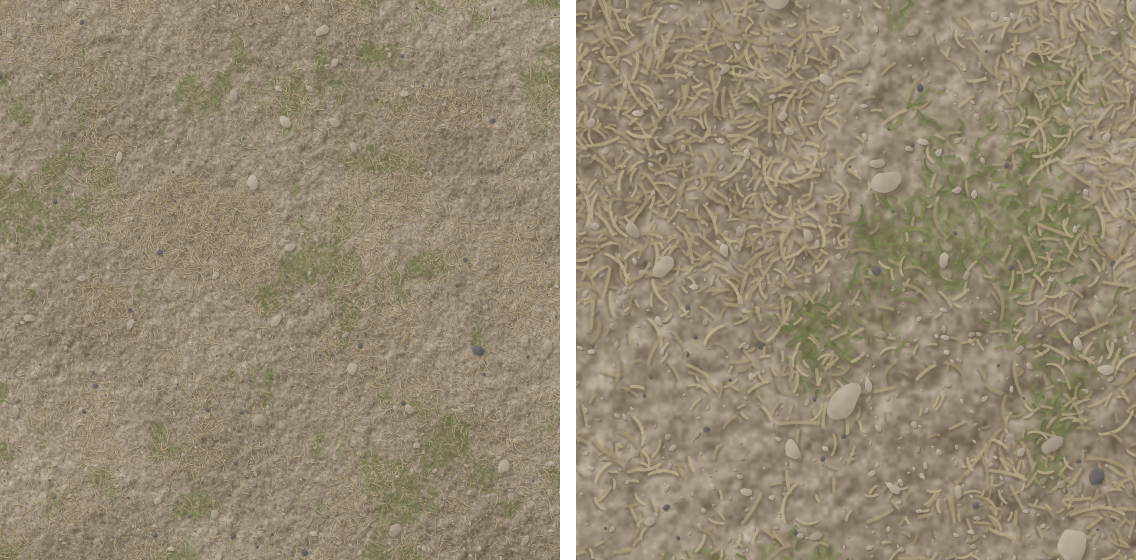
Left, the full canvas; right, a detail of the centre.
This texture is drawn by a Shadertoy shader. Its source:

```glsl
// Dry trodden soil seen from above, with straw litter, grass tufts and pebbles.
// Layered value noise shapes the ground; jittered cell grids scatter curved
// strands and lit stones, whose density follows low-frequency noise.

#define SOIL vec3(0.592, 0.535, 0.464)
#define STRAW vec3(0.690, 0.628, 0.500)
#define GRASS vec3(0.415, 0.450, 0.270)
#define STONE vec3(0.685, 0.635, 0.570)
#define SLATE vec3(0.400, 0.385, 0.380)
#define SHADE vec3(0.400, 0.345, 0.275)
#define GRAIN_CONTRAST 0.20
#define RELIEF 0.50
#define STRAW_OPACITY 0.72
#define GRASS_TINT 0.62
#define LIGHT_DIR vec2(-0.6, 0.8)

// Integer hash: three random values in 0..1 per cell and seed
vec3 hash3(vec2 cell, int seed) {
    uvec3 v = uvec3(ivec3(ivec2(cell), seed)) * 1664525u + 1013904223u;
    v.x += v.y * v.z; v.y += v.z * v.x; v.z += v.x * v.y;
    v ^= v >> 16u;
    v.x += v.y * v.z; v.y += v.z * v.x; v.z += v.x * v.y;
    return vec3(v >> 8u) / 16777216.0;
}

float noise(vec2 p) {
    vec2 i = floor(p), f = fract(p);
    f = f * f * (3.0 - 2.0 * f);
    float low = mix(hash3(i, 1).x, hash3(i + vec2(1, 0), 1).x, f.x);
    float high = mix(hash3(i + vec2(0, 1), 1).x, hash3(i + vec2(1, 1), 1).x, f.x);
    return mix(low, high, f.y);
}

float fbm(vec2 p) {
    float sum = 0.0, amp = 0.533;
    for (int i = 0; i < 4; i++) {
        sum += amp * noise(p);
        p = mat2(1.6, 1.2, -1.2, 1.6) * p + 17.3;
        amp *= 0.5;
    }
    return sum;
}

// Where grass and straw gather
float tuftCover(vec2 uv) {
    float d = 0.65 * fbm(uv * 21.0 + 40.0) + 0.35 * noise(uv * 6.0 + 9.0);
    return smoothstep(0.56, 0.72, d);
}

float strawCover(vec2 uv) {
    return 0.12 + 0.88 * smoothstep(0.45, 0.72, fbm(uv * 11.0 + 71.0));
}

// Scattered curved strands: x coverage, y shadow beside them, z tone
vec3 strands(vec2 uv, float cells, int seed, float halfWidth, bool isGrass) {
    vec2 p = uv * cells, base = floor(p);
    float px = cells / iResolution.y;
    vec3 result = vec3(0.0, 0.0, 0.5);
    for (int n = 0; n < 9; n++) {
        vec2 cell = base + vec2(n % 3 - 1, n / 3 - 1);
        vec2 mid = (cell + 0.5) / cells;
        float density = isGrass ? tuftCover(mid) : strawCover(mid);
        for (int k = 0; k < 3; k++) {
            vec3 place = hash3(cell, seed + 2 * k);
            vec3 form = hash3(cell, seed + 2 * k + 1);
            if (form.x > density) continue;
            float angle = 6.2832 * place.z;
            vec2 along = vec2(cos(angle), sin(angle));
            vec2 q = p - cell - place.xy;
            vec2 local = vec2(dot(q, along), dot(q, vec2(-along.y, along.x)));
            local.y += (form.y - 0.5) * 1.6 * local.x * local.x;
            float halfLength = mix(0.16, 0.55, form.z * form.z);
            float beyond = max(abs(local.x) - halfLength, 0.0);
            float d = length(vec2(beyond, local.y)) - halfWidth;
            float cover = 1.0 - smoothstep(-0.6 * px, 0.6 * px, d);
            float side = local.y + sign(along.x) * halfWidth * 1.8;
            float shadow = 1.0 - smoothstep(0.0, halfWidth * 2.2, length(vec2(beyond, side)));
            result.z = mix(result.z, form.y, cover);
            result.xy = max(result.xy, vec2(cover, shadow));
        }
    }
    return result;
}

// Lays one grid of lit, uneven pebbles over the ground
vec3 addStones(vec3 ground, vec2 uv, float cells, int seed, float density) {
    vec2 p = uv * cells, base = floor(p);
    float px = cells / iResolution.y;
    for (int n = 0; n < 9; n++) {
        vec2 cell = base + vec2(n % 3 - 1, n / 3 - 1);
        vec3 place = hash3(cell, seed), form = hash3(cell, seed + 1);
        if (place.z > density) continue;
        float radius = mix(0.11, 0.30, form.x * form.x);
        float angle = 6.2832 * form.y;
        vec2 q = p - cell - place.xy;
        vec2 axis = vec2(cos(angle), sin(angle));
        mat2 turn = mat2(axis.x, -axis.y, axis.y, axis.x);
        vec2 squash = vec2(0.85, 1.05 + 0.6 * form.z);
        float uneven = 0.8 + 0.45 * noise(q / radius * 1.3 + cell * 5.0);
        float d = length(turn * q * squash) - radius * uneven;
        float shadowDist = length(turn * (q + LIGHT_DIR * radius * 0.4) * squash) - radius;
        float shadow = 1.0 - smoothstep(-0.3 * radius, 0.4 * radius, shadowDist);
        ground = mix(ground, SHADE, 0.55 * shadow);
        vec3 tone = form.z < 0.07 ? SLATE : STONE + 0.10 * (form.y - 0.5);
        tone += 0.07 * dot(q / radius, LIGHT_DIR) + 0.06 * (noise(uv * 240.0) - 0.5);
        ground = mix(ground, tone, 0.9 * (1.0 - smoothstep(-0.7 * px, 0.7 * px, d)));
    }
    return ground;
}

void mainImage(out vec4 fragColor, in vec2 fragCoord) {
    vec2 uv = fragCoord / iResolution.y;
    // Soil: broad stains, lit clods and fine grains
    vec3 color = SOIL + 0.16 * (fbm(uv * 5.0) - 0.5);
    float slope = fbm(uv * 48.0) - fbm(uv * 48.0 + LIGHT_DIR * 0.22);
    float grain = 0.55 * noise(uv * 210.0) + 0.45 * noise(uv * 390.0 + 5.0) - 0.5;
    color = addStones(color + RELIEF * slope + GRAIN_CONTRAST * grain, uv, 150.0, 100, 0.34);
    // Grass: soft green stain below separate blades
    float stain = tuftCover(uv) * (0.35 + 0.65 * noise(uv * 130.0));
    color = mix(color, GRASS + 0.2 * grain, GRASS_TINT * stain);
    vec3 blades = strands(uv, 85.0, 200, 0.075, true);
    color = mix(color, SHADE, 0.30 * blades.y);
    color = mix(color, GRASS + vec3(0.15, 0.15, 0.10) * (blades.z - 0.3), 0.7 * blades.x);
    // Straw: short crumbs, then longer stalks
    for (int i = 0; i < 2; i++) {
        vec3 straw = strands(uv, i == 0 ? 88.0 : 46.0, 300 + 20 * i, i == 0 ? 0.07 : 0.045, false);
        color = mix(color, SHADE, 0.36 * straw.y);
        color = mix(color, STRAW + 0.16 * (straw.z - 0.5), STRAW_OPACITY * straw.x);
    }
    // Larger pebbles on top
    color = addStones(color, uv, 72.0, 400, 0.14);
    color = addStones(color, uv, 27.0, 500, 0.10);
    fragColor = vec4(clamp(color, 0.0, 1.0), 1.0);
}
```
